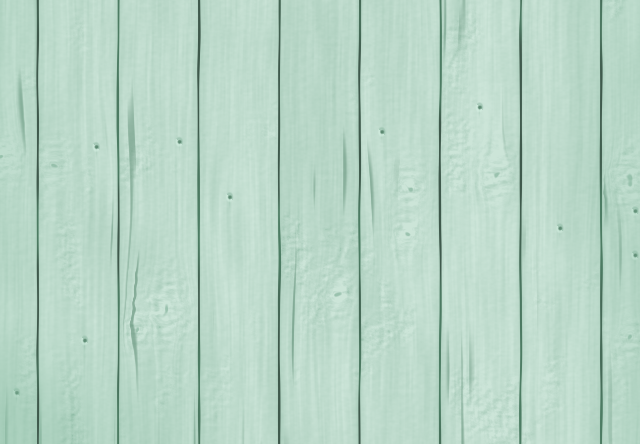
Write a Shadertoy shader that draws this texture.

```glsl
// Pale mint painted wooden boards, upright, with dark seams, grain, knots and nails.
#define BOARD_WIDTH 0.1258
#define FIRST_SEAM 0.0590
#define SEAM_HALF 0.0016
#define GRAIN_FREQ 170.0
#define KNOT_CHANCE 0.62
#define NAIL_CHANCE 0.65
#define KNOT_SIZE 0.017
#define NAIL_SIZE 0.0040
#define CRACK_DEPTH 0.62

const vec3 LIGHT = vec3(0.79, 0.89, 0.84);
const vec3 MID   = vec3(0.69, 0.82, 0.755);
const vec3 SHADE = vec3(0.56, 0.73, 0.645);
const vec3 GREEN = vec3(0.27, 0.46, 0.36);
const vec3 DARK  = vec3(0.21, 0.31, 0.26);

float hash(vec2 p) {
    vec3 q = fract(vec3(p.xyx) * 0.1031);
    q += dot(q, q.yzx + 33.33);
    return fract((q.x + q.y) * q.z);
}

float noise(vec2 p) {
    vec2 i = floor(p), f = fract(p);
    f = f * f * (3.0 - 2.0 * f);
    return mix(mix(hash(i), hash(i + vec2(1, 0)), f.x),
               mix(hash(i + vec2(0, 1)), hash(i + vec2(1, 1)), f.x), f.y);
}

float fbm(vec2 p) {
    float sum = 0.0, amp = 0.5;
    for (int i = 0; i < 4; i++) {
        sum += amp * noise(p);
        p = p * 2.03 + 17.1;
        amp *= 0.5;
    }
    return sum;
}

void mainImage(out vec4 fragColor, in vec2 fragCoord) {
    vec2 uv = fragCoord / iResolution.x;
    float height = iResolution.y / iResolution.x;
    float px = 1.0 / iResolution.x;

    // Boards, with slightly wavering seams
    float across = (uv.x - FIRST_SEAM) / BOARD_WIDTH;
    float seamId = floor(across + 0.5);
    across += (noise(vec2(seamId * 9.0 + 50.0, uv.y * 14.0)) - 0.5) * 0.014;
    float board = floor(across) + 10.0;
    float inside = fract(across);
    float seam = min(inside, 1.0 - inside) * BOARD_WIDTH;
    vec2 p = vec2(inside * BOARD_WIDTH, uv.y);
    vec2 seed = vec2(board * 3.7, board * 13.1);

    // Knots bend the grain around them
    float grainX = p.x + (noise(vec2(p.x * 18.0, p.y * 5.0) + seed) - 0.5) * 0.013;
    float rough = 0.0, rings = 0.0, heart = 0.0, ringTone = 0.0;
    for (int i = 0; i < 2; i++) {
        vec2 key = vec2(board, float(i) * 7.0 + 3.0);
        if (hash(key) > KNOT_CHANCE) continue;
        vec2 centre = vec2(BOARD_WIDTH * mix(0.2, 0.8, hash(key + 20.0)),
                           height * mix(0.2, 0.78, hash(key + 41.0)));
        float size = KNOT_SIZE * mix(0.6, 1.1, hash(key + 63.0));
        vec2 d = (p - centre) * vec2(1.0, 0.6) / size;
        d += (vec2(noise(p * 90.0 + seed), noise(p * 90.0 + seed + 31.0)) - 0.5) * 0.55;
        float r = length(d);
        grainX -= (p.x - centre.x) * 0.75 * exp(-r * r * 0.3);
        rough = max(rough, exp(-r * r * 0.28));
        float core = 1.0 - smoothstep(0.6, 1.1, r);
        ringTone = mix(ringTone, 0.5 + 0.5 * cos(r * 17.0), core);
        rings = max(rings, core);
        heart = max(heart, 1.0 - smoothstep(0.08, 0.24, length(d * vec2(0.6, 1.0))));
    }

    // Fine streaks, fibres and broad fading
    vec2 g = vec2(grainX, p.y);
    float streak = noise(g * vec2(GRAIN_FREQ, 5.0) + seed);
    float fine = noise(g * vec2(GRAIN_FREQ * 2.0, 16.0) + seed + 5.0);
    float fibre = noise(p * vec2(190.0, 330.0) + seed);
    float fade = fbm(p * vec2(20.0, 6.0) + seed);
    float tone = 0.62 + (streak - 0.5) * 0.42 + (fine - 0.5) * 0.38
               + (fibre - 0.5) * 0.16 + (fade - 0.47) * 0.9
               + (hash(vec2(board, 91.0)) - 0.5) * 0.22;
    tone = mix(tone, 0.65 + 0.4 * ringTone, rings * 0.6);

    // Raised, flaking paint around knots and in scattered patches
    float patches = smoothstep(0.56, 0.74, fbm(p * vec2(16.0, 9.0) + seed + 77.0));
    vec2 flake = vec2(grainX * 130.0, p.y * 150.0) + seed;
    float relief = fbm(flake) - fbm(flake + vec2(0.5, -0.6));
    tone += relief * (0.25 + 2.2 * max(rough, patches * 0.6)) + rough * 0.12;
    vec3 color = mix(MID, LIGHT, clamp(tone, 0.0, 1.1));
    color = mix(color, SHADE, clamp(-tone * 1.3, 0.0, 1.0));

    // Long hairline cracks following the grain
    float crack = smoothstep(0.76, 0.95, noise(g * vec2(135.0, 4.0) + seed + 40.0));
    crack *= smoothstep(0.46, 0.74, noise(g * vec2(26.0, 5.0) + seed + 60.0));
    color = mix(color, mix(GREEN, SHADE, 0.35), crack * CRACK_DEPTH);
    color = mix(color, SHADE, heart * 0.8);

    // Nail heads: dark dimple, pale rim and a short stain below
    for (int i = 0; i < 2; i++) {
        vec2 key = vec2(board + 30.0, float(i) * 11.0 + 5.0);
        if (hash(key) > NAIL_CHANCE) continue;
        vec2 d = p - vec2(BOARD_WIDTH * mix(0.14, 0.84, hash(key + 12.0)),
                          height * mix(0.05, 0.8, hash(key + 29.0)));
        float r = length(d * vec2(1.0, 0.75));
        float rim = 1.0 - smoothstep(0.0, 0.0014 + px, abs(r - NAIL_SIZE));
        float hole = 1.0 - smoothstep(NAIL_SIZE * 0.3, NAIL_SIZE * 0.7 + px, length(d - vec2(0.0006, 0.0)));
        float stain = exp(-abs(d.x) * 900.0) * smoothstep(-0.022, 0.0, d.y) * step(d.y, 0.0);
        color = mix(color, SHADE, stain * 0.6);
        color = mix(color, d.x + d.y < 0.0 ? LIGHT * 1.06 : SHADE, rim * 0.6);
        color = mix(color, GREEN, hole * 0.8);
    }

    // Greener toward the outer edges and the lower left
    float edge = smoothstep(0.32, 0.55, abs(uv.x - 0.5)) * 0.22
               + smoothstep(0.22, 0.0, uv.y) * smoothstep(0.5, 0.0, uv.x) * 0.3;
    color = mix(color, SHADE * vec3(0.93, 1.0, 0.97), edge);

    // Rounded board edges and dark seams
    color = mix(color, SHADE, 0.45 * exp(-seam * 330.0));
    float halfWidth = SEAM_HALF * mix(0.75, 1.25, noise(vec2(seamId * 5.0 + 80.0, uv.y * 22.0)));
    float gap = 1.0 - smoothstep(halfWidth - px * 0.6, halfWidth + px * 0.6, seam);
    vec3 gapColor = mix(DARK, GREEN, smoothstep(0.5, 0.85, noise(vec2(seamId * 7.0 + 60.0, uv.y * 9.0))));
    color = mix(color, gapColor, gap * 0.92);

    fragColor = vec4(clamp(color, 0.0, 1.0), 1.0);
}
```
